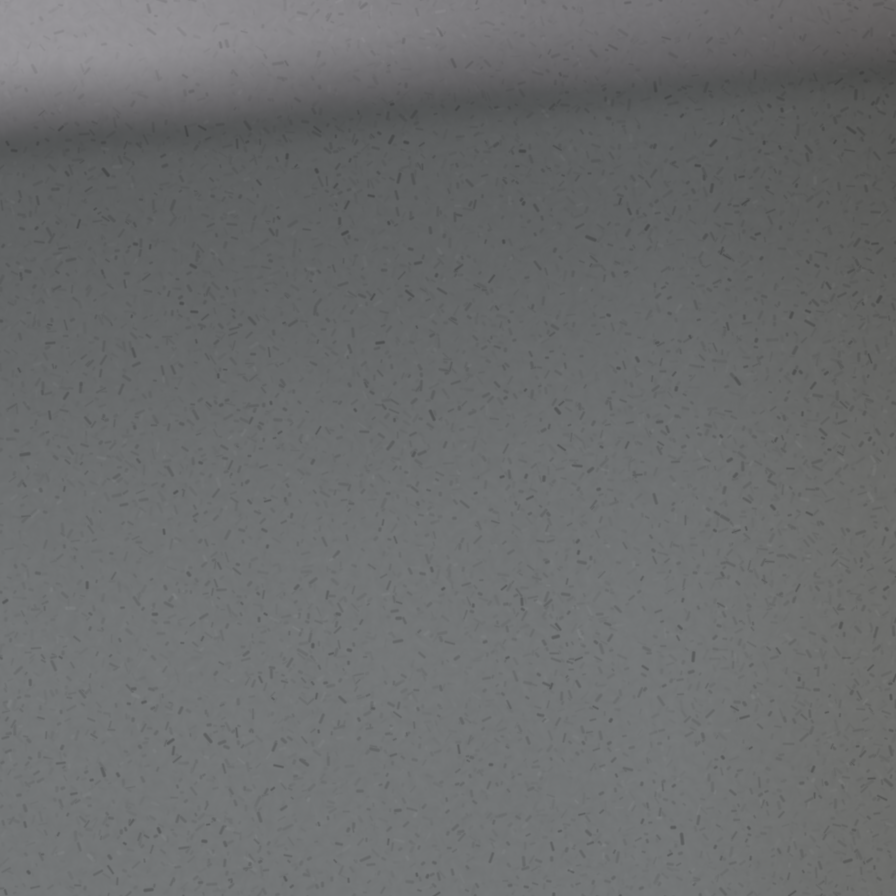
Write a WebGL 1 fragment shader that draws this texture.

```glsl
precision highp float;
uniform vec2 u_resolution;

// Crease and shading
const float CREASE_LEFT = 0.835;
const float CREASE_SLOPE = 0.085;
const float CREASE_WIDTH = 0.022;
const float CREASE_DEPTH = 0.035;
const float SHADE_UNDER = 0.365;
const float SHADE_BOTTOM = 0.462;
const float LEDGE_LEFT = 0.595;
const float LEDGE_RIGHT = 0.445;
const float RIGHT_FALLOFF = 0.035;

// Colour casts
const vec3 WALL_TINT = vec3(0.982, 1.004, 1.012);
const vec3 LEDGE_TINT = vec3(1.0, 0.99, 1.015);
const vec3 WARM_TINT = vec3(1.015, 1.0, 0.975);

// Grain and flecks
const float FLECK_CELLS = 62.0;
const float FLECK_SOFTNESS = 0.0020;
const float FLECK_DARKNESS = 0.24;
const float CHIP_LIGHTNESS = 0.07;
const float GRAIN_SCALE = 95.0;
const float GRAIN_AMOUNT = 0.045;
const float CLOUD_AMOUNT = 0.022;

float hash(vec2 p) {
  vec3 q = fract(vec3(p.xyx) * 0.1031);
  q += dot(q, q.yzx + 33.33);
  return fract((q.x + q.y) * q.z);
}

vec2 gradientAt(vec2 cell) {
  float angle = 6.2832 * hash(cell);
  return vec2(cos(angle), sin(angle));
}

float gradientNoise(vec2 p) {
  vec2 i = floor(p);
  vec2 f = p - i;
  vec2 w = f * f * f * (f * (f * 6.0 - 15.0) + 10.0);
  vec2 e = vec2(1.0, 0.0);
  float low = mix(dot(gradientAt(i), f), dot(gradientAt(i + e), f - e), w.x);
  float high = mix(dot(gradientAt(i + e.yx), f - e.yx),
                   dot(gradientAt(i + 1.0), f - 1.0), w.x);
  return mix(low, high, w.y);
}

float fbm(vec2 p) {
  float sum = 0.0;
  float weight = 0.6;
  for (int i = 0; i < 3; i++) {
    sum += weight * gradientNoise(p);
    p = p * 2.03 + 17.3;
    weight *= 0.5;
  }
  return sum;
}

float segmentDistance(vec2 p, vec2 halfAxis) {
  float t = clamp(dot(p, halfAxis) / dot(halfAxis, halfAxis), -1.0, 1.0);
  return length(p - halfAxis * t);
}

// Short soft strokes, one per jittered cell, in random directions
float flecks(vec2 uv, float cells, float density, float seed) {
  vec2 home = floor(uv * cells);
  float blur = max(FLECK_SOFTNESS, 0.75 / u_resolution.y);
  float cover = 0.0;
  for (int y = -1; y <= 1; y++) {
    for (int x = -1; x <= 1; x++) {
      vec2 cell = home + vec2(float(x), float(y));
      vec2 key = cell + seed;
      vec2 centre = (cell + vec2(hash(key + 3.7), hash(key + 91.3))) / cells;
      float angle = 6.2832 * hash(key + 151.9);
      float size = hash(key + 211.1);
      vec2 halfAxis = vec2(cos(angle), sin(angle)) * mix(0.0008, 0.0052, size * size);
      float radius = mix(0.0004, 0.0014, hash(key + 307.7));
      float strength = mix(0.2, 1.0, pow(hash(key + 401.3), 2.0));
      float present = smoothstep(-0.1, 0.1, density - hash(key + 503.9));
      float d = segmentDistance(uv - centre, halfAxis);
      float ink = 1.0 - smoothstep(radius - blur * 0.5, radius + blur, d);
      cover = max(cover, ink * strength * present);
    }
  }
  return cover;
}

void main() {
  vec2 uv = gl_FragCoord.xy / u_resolution;
  float height = uv.y - CREASE_LEFT - CREASE_SLOPE * uv.x + 0.006 * gradientNoise(uv * 5.0);
  float ledge = smoothstep(-0.005, 0.03, height);
  float right = smoothstep(0.7, 1.05, uv.x);

  // Broad light on the wall and the ledge above it
  float wallLight = mix(SHADE_UNDER, SHADE_BOTTOM, smoothstep(-0.1, 0.62, -height));
  float ledgeLight = mix(LEDGE_LEFT, LEDGE_RIGHT, smoothstep(-0.1, 0.9, uv.x));
  float light = mix(wallLight, ledgeLight, smoothstep(-0.005, 0.105, height));
  light -= CREASE_DEPTH * exp(-pow(height / CREASE_WIDTH, 2.0)) + RIGHT_FALLOFF * right;
  vec3 colour = light * mix(WALL_TINT, LEDGE_TINT, ledge) * mix(vec3(1.0), WARM_TINT, right);

  // Faint clouds and fine grain
  float cloud = fbm(uv * 6.0 + 4.0);
  vec2 warp = vec2(gradientNoise(uv * 40.0), gradientNoise(uv * 40.0 + 57.0));
  float grain = fbm(uv * GRAIN_SCALE + warp);
  colour *= 1.0 + CLOUD_AMOUNT * cloud + GRAIN_AMOUNT * grain;

  // Clustered dark flecks and sparse pale chips
  float density = 0.52 + 0.6 * fbm(uv * 9.0 + 31.0) + 0.12 * right - 0.18 * ledge;
  float dark = max(flecks(uv, FLECK_CELLS, density, 11.0),
                   0.6 * flecks(uv, FLECK_CELLS * 1.45, density, 640.0));
  float pale = flecks(uv, FLECK_CELLS * 0.9, density * 0.55, 1200.0);
  colour *= 1.0 - FLECK_DARKNESS * dark * mix(1.0, 0.65, ledge) + CHIP_LIGHTNESS * pale;

  gl_FragColor = vec4(colour, 1.0);
}
```
